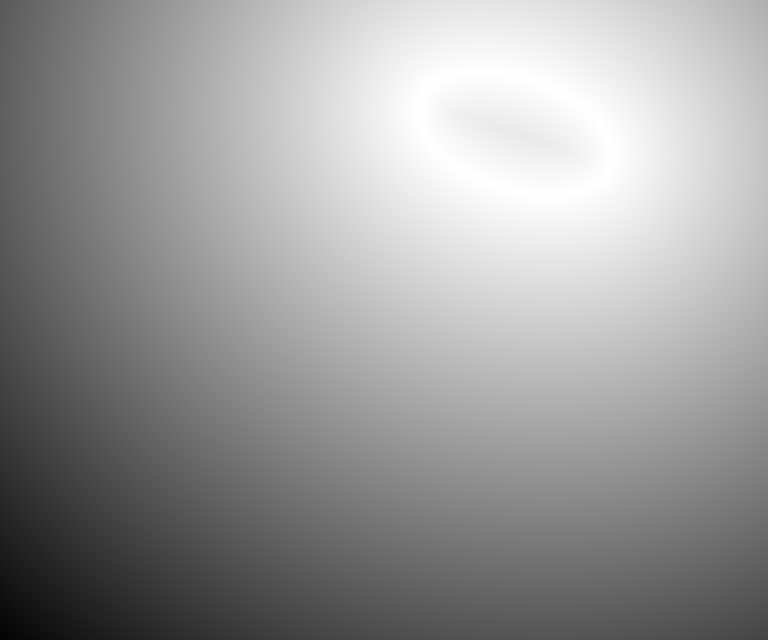
Give the GLSL for this background, as a Shadertoy shader.

```glsl
// Turns a point into the frame of an axis tilted clockwise by angle
vec2 toTiltedFrame(vec2 point, float angle) {
    float c = cos(angle);
    float s = sin(angle);
    return vec2(c * point.x - s * point.y, s * point.x + c * point.y);
}

// Unsigned distance to an ellipse outline, refined through its evolute
float ellipseOutlineDistance(vec2 point, vec2 radii) {
    vec2 p = abs(point);
    vec2 direction = vec2(0.70710678);
    float focalSquare = radii.x * radii.x - radii.y * radii.y;
    for (int i = 0; i < 6; i++) {
        vec2 cubed = direction * direction * direction;
        vec2 evolute = vec2(focalSquare, -focalSquare) * cubed / radii;
        vec2 toPoint = p - evolute;
        float curvature = length(radii * direction - evolute);
        vec2 nearest = evolute + toPoint * curvature / max(length(toPoint), 1e-5);
        direction = normalize(clamp(nearest / radii, 0.0, 1.0) + 1e-6);
    }
    return length(p - radii * direction);
}

// Linear light loss away from the bright outline
float outlineGlow(float outlineDistance, float falloff) {
    return clamp(1.0 - falloff * outlineDistance, 0.0, 1.0);
}

void mainImage(out vec4 fragColor, in vec2 fragCoord) {
    // Lengths are fractions of the canvas height
    vec2 canvas = vec2(iResolution.x / iResolution.y, 1.0);
    vec2 point = fragCoord / iResolution.y;

    // Tilted ellipse in the upper right
    vec2 center = vec2(0.671, 0.7915) * canvas;
    vec2 radii = vec2(0.158, 0.087);
    float tilt = 0.323;
    vec2 local = toTiltedFrame(point - center, tilt);

    // Gray ramp fading both inward and outward
    float outlineDistance = ellipseOutlineDistance(local, radii);
    float falloff = 0.966;
    fragColor = vec4(vec3(outlineGlow(outlineDistance, falloff)), 1.0);
}
```
